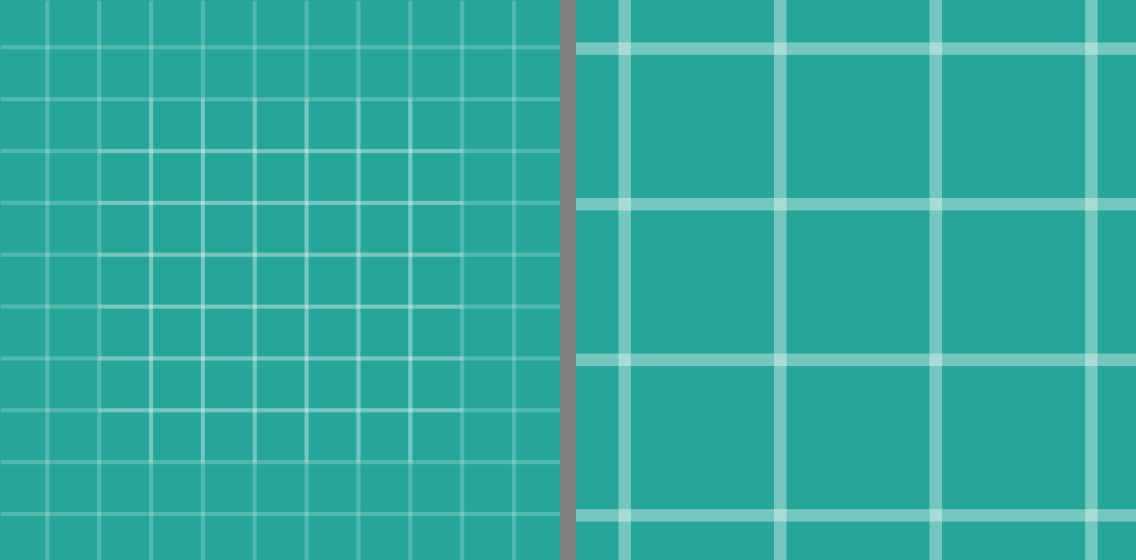
Left, the full canvas; right, a detail of the centre.
Give the GLSL for this pattern, as a WebGL 1 fragment shader.

```glsl
precision highp float;
// A flat teal field ruled with a square grid of translucent white lines.
// A second, shorter set of lines overlays the middle of the grid, and every
// layer is blended in turn, so overlaps and crossings become lighter.

uniform vec2 u_resolution;

// Lengths are in grid units: the canvas is CANVAS_UNITS wide.
const float CANVAS_UNITS = 108.0;
const float CELL = 10.0;
const float FIRST_LINE = 9.0;
const float LINE_WIDTH = 0.8;
const float INNER_START = 19.0;   // ends of the short lines
const float INNER_END = 89.0;
const float INNER_FIRST = 24.0;   // band holding the short lines
const float INNER_LAST = 84.0;
const vec2 GRID_SHIFT = vec2(0.13);
const float LINE_ALPHA = 0.2;
const vec3 TEAL = vec3(0.149, 0.651, 0.604);
const vec3 LINE_COLOR = vec3(1.0);

// Smoothed coverage of a signed distance, positive inside.
float coverage(float inside, float pixel) {
  return clamp(inside / pixel + 0.5, 0.0, 1.0);
}

// Coverage of the evenly spaced lines across one axis.
float ruledLines(float across, float pixel) {
  float offset = mod(across - FIRST_LINE + 0.5 * CELL, CELL) - 0.5 * CELL;
  return coverage(0.5 * LINE_WIDTH - abs(offset), pixel);
}

// Mask for the short lines: hard band across, smooth ends along.
float innerMask(float across, float along, float pixel) {
  float band = step(INNER_FIRST, across) * step(across, INNER_LAST);
  float span = min(along - INNER_START, INNER_END - along);
  return band * coverage(span, pixel);
}

// Blends the long lines, then the short ones, in one direction.
vec3 drawLines(vec3 color, float across, float along, float pixel) {
  float lines = ruledLines(across, pixel);
  float outer = lines * coverage(along, pixel);
  float inner = lines * innerMask(across, along, pixel);
  color = mix(color, LINE_COLOR, LINE_ALPHA * outer);
  return mix(color, LINE_COLOR, LINE_ALPHA * inner);
}

void main() {
  // Grid coordinates run right and down from the top left corner.
  vec2 uv = gl_FragCoord.xy / u_resolution;
  vec2 p = vec2(uv.x, 1.0 - uv.y) * CANVAS_UNITS - GRID_SHIFT;
  vec2 pixel = CANVAS_UNITS / u_resolution;

  vec3 color = drawLines(TEAL, p.x, p.y, pixel.x);   // vertical
  color = drawLines(color, p.y, p.x, pixel.y);       // horizontal
  gl_FragColor = vec4(color, 1.0);
}
```
